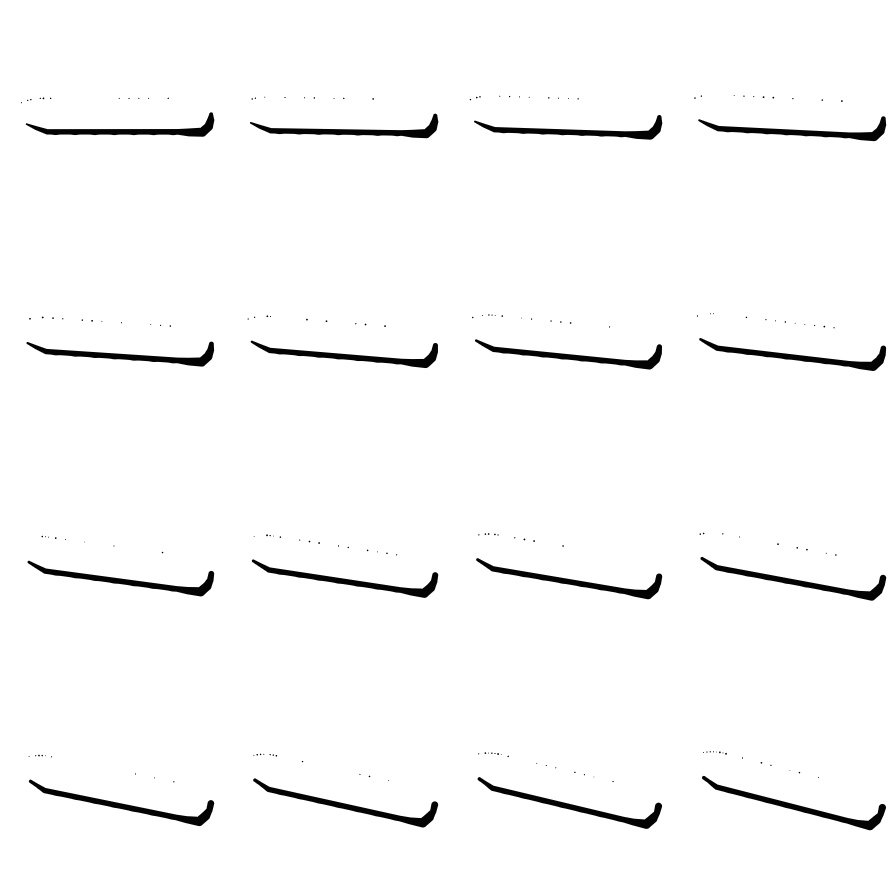
Reproduce this pattern procedurally as a three.js fragment shader.

```glsl
// Sixteen ink strokes on white, in a 4 by 4 grid read from the top left.
// Each is a chain of tapered capsules under a broken line of specks; from one
// cell to the next it tilts further clockwise and its two ends change shape.
varying vec2 vUv;

const float GRID = 4.0;
const float CELL = 192.0;                 // design units per cell
const vec2 PIVOT = vec2(98.0, 79.0);      // centre of the tilt within a cell
const float TILT_STEP = 0.0168;           // radians added per cell
const float BAR_RADIUS = 2.4;
const float LUMP_SPACING = 16.8;
const float LUMP_HEIGHT = 0.45;
const float SPECK_LINE = 28.7;            // height of the specks over the bar
const float SPECK_SPACING = 8.4;
const float SPECK_DENSITY = 0.5;
const float FINE_SPACING = 2.7;
const float BEND_X = -62.0;               // left of here the specks curve down
const vec3 PAPER = vec3(1.0);
const vec3 INK = vec3(0.01);

float hash(vec2 p) {
  return fract(sin(dot(p, vec2(127.1, 311.7))) * 43758.5453);
}

// Tapered capsule; each end holds x, y and radius.
float capsule(vec2 p, vec3 a, vec3 b) {
  vec2 axis = b.xy - a.xy;
  float t = clamp(dot(p - a.xy, axis) / dot(axis, axis), 0.0, 1.0);
  return length(p - a.xy - axis * t) - mix(a.z, b.z, t);
}

// Stroke outline; age runs from 0 in the first cell to 1 in the last.
float stroke(vec2 p, float age) {
  vec3 tip = mix(vec3(-75.2, 6.6, 0.7), vec3(-74.0, 4.0, 1.6), age);
  vec3 neck = mix(vec3(-67.0, 3.2, 1.7), vec3(-69.5, 2.3, 1.6), age);
  vec3 barLeft = vec3(mix(-57.5, -61.5, age), -age, BAR_RADIUS - 0.1);
  vec3 barRight = vec3(54.0, -age, BAR_RADIUS);
  vec3 heel = mix(vec3(64.0, -0.5, 3.4), vec3(63.0, -1.0, 2.9), age);
  vec3 sole = mix(vec3(75.5, -0.3, 3.9), vec3(74.0, -0.2, 4.0), age);
  vec3 curl = mix(vec3(80.8, 4.5, 3.8), vec3(78.3, 6.0, 3.9), age);
  vec3 pinch = mix(vec3(82.6, 10.0, 3.1), vec3(80.5, 11.2, 2.6), age);
  vec3 top = mix(vec3(83.0, 15.0, 1.7), vec3(80.5, 17.4, 3.1), age);

  // Soft lumps along the lower edge of the bar
  float lump = pow(0.5 + 0.5 * cos(6.2832 * p.x / LUMP_SPACING), 4.0);
  float under = step(p.y, -age) * (1.0 - 0.7 * age);
  float d = capsule(p, barLeft, barRight) - LUMP_HEIGHT * lump * under;

  d = min(d, capsule(p, tip, neck));
  d = min(d, capsule(p, neck, barLeft));
  d = min(d, capsule(p, barRight, heel));
  d = min(d, capsule(p, heel, sole));
  d = min(d, capsule(p, sole, curl));
  d = min(d, capsule(p, curl, pinch));
  return min(d, capsule(p, pinch, top));
}

// Distance to the nearest speck in a row of randomly filled slots.
float speckRow(vec2 p, float spacing, vec2 span, float density, float seed) {
  float slot = floor(p.x / spacing);
  float x = (slot + 0.5) * spacing;
  float drop = max(BEND_X - x, 0.0);
  float y = SPECK_LINE - 0.012 * drop * drop;
  float radius = mix(0.25, 0.75, hash(vec2(slot, seed + 7.0)));
  bool filled = hash(vec2(slot, seed)) < density && x > span.x && x < span.y;
  return filled ? length(p - vec2(x, y)) - radius : 1000.0;
}

void main() {
  // Cell, its reading order and its tilted coordinates
  vec2 cell = floor(vUv * GRID);
  float index = cell.x + GRID * (GRID - 1.0 - cell.y);
  float age = index / (GRID * GRID - 1.0);
  float c = cos(index * TILT_STEP);
  float s = sin(index * TILT_STEP);
  vec2 q = fract(vUv * GRID) * CELL - PIVOT;
  vec2 p = vec2(c * q.x - s * q.y, s * q.x + c * q.y);

  // Sparse specks over the bar, a finer cluster over the left end
  float d = stroke(p, age);
  d = min(d, speckRow(p, SPECK_SPACING, vec2(BEND_X, 50.0), SPECK_DENSITY, index));
  float fineDensity = mix(0.25, 0.8, age);
  d = min(d, speckRow(p, FINE_SPACING, vec2(-82.0, BEND_X + 3.0), fineDensity, index + 40.0));

  float pixel = fwidth(vUv.x) * GRID * CELL;
  float ink = clamp(0.5 - d / pixel, 0.0, 1.0);
  gl_FragColor = vec4(mix(PAPER, INK, ink), 1.0);
}
```
